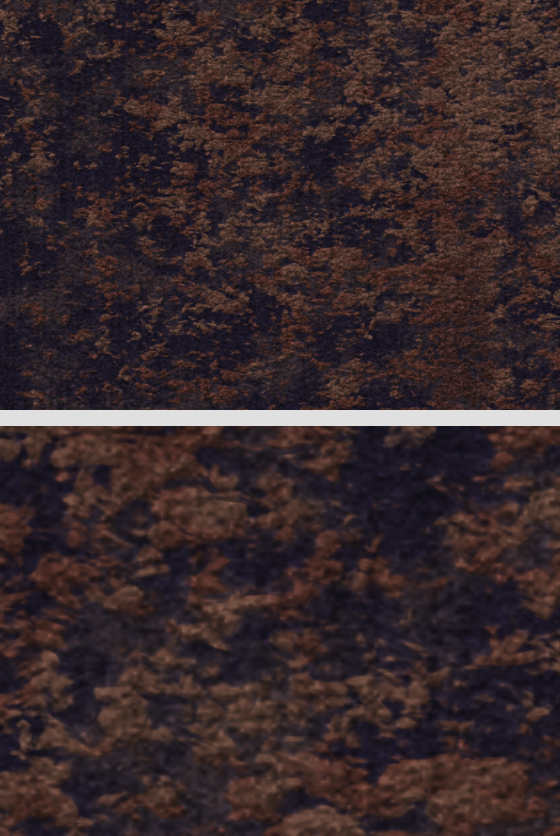
Top, the full canvas; bottom, a detail of the centre.
Give the GLSL for this texture, as a Shadertoy shader.

```glsl
// Corroded metal: small flakes of rust and ochre over a navy ground.
// A height field of layered and cellular noise is cut by a varying coverage,
// then lit from above and overlaid with vertical wear and fine grain.

#define FLAKES 30.0
#define SOFTNESS 0.075
#define RELIEF 2.4
#define GRAIN 0.85
#define WEAR 0.22
#define NAVY vec3(0.100, 0.083, 0.136)
#define SLATE vec3(0.182, 0.148, 0.166)
#define MAROON vec3(0.190, 0.122, 0.125)
#define RUST vec3(0.268, 0.155, 0.132)
#define OCHRE vec3(0.305, 0.213, 0.180)

float hash(vec2 p) {
    vec3 q = fract(p.xyx * vec3(0.1031, 0.1030, 0.0973));
    q += dot(q, q.yzx + 33.33);
    return fract((q.x + q.y) * q.z);
}

float noise(vec2 p) {
    vec2 cell = floor(p), f = fract(p);
    f = f * f * (3.0 - 2.0 * f);
    float low = mix(hash(cell), hash(cell + vec2(1, 0)), f.x);
    float high = mix(hash(cell + vec2(0, 1)), hash(cell + vec2(1, 1)), f.x);
    return mix(low, high, f.y);
}

// Rough layered noise, averaging one half
float layers(vec2 p) {
    float sum = 0.0, amp = 0.46;
    for (int i = 0; i < 4; i++) {
        sum += amp * noise(p);
        p = mat2(1.9, 0.5, -0.5, 1.9) * p + 17.3;
        amp *= 0.6;
    }
    return sum;
}

// Distance to the nearest scattered point
float cells(vec2 p) {
    vec2 cell = floor(p);
    float nearest = 2.0;
    for (int y = -1; y <= 1; y++)
    for (int x = -1; x <= 1; x++) {
        vec2 c = cell + vec2(x, y);
        vec2 point = c + vec2(hash(c), hash(c + 71.7));
        nearest = min(nearest, distance(p, point));
    }
    return nearest;
}

// Scalloped flakes, wider than tall
float flakeHeight(vec2 p) {
    vec2 q = p * vec2(1.0, 1.45) * FLAKES + 40.0;
    q += 0.4 * vec2(noise(q * 1.3), noise(q * 1.3 + 31.0));
    return 0.76 * layers(q) + 0.24 * (1.0 - cells(q * 1.7));
}

float band(float x, float from, float to) {
    return smoothstep(from - 0.015, from + 0.015, x)
         * (1.0 - smoothstep(to - 0.015, to + 0.015, x));
}

void mainImage(out vec4 fragColor, in vec2 fragCoord) {
    vec2 uv = fragCoord / iResolution.xy;
    vec2 p = fragCoord / iResolution.y;

    // Broad coverage: rustier to the right, in patches and vertical bands
    float x = uv.x + 0.025 * (noise(p * 9.0) - 0.5);
    float worn = band(x, 0.78, 0.88);
    float pitted = band(x, 0.89, 0.935) * (1.0 - smoothstep(0.5, 0.7, uv.y));
    float cover = 0.14 * (uv.x - 0.56);
    cover += 0.24 * (layers(p * vec2(5.0, 6.5) + 8.0) - 0.5);
    cover += 0.09 * (noise(vec2(p.x * 13.0, p.y * 1.2)) - 0.5);
    cover += 0.10 * worn - 0.12 * pitted;

    // Flakes and their relief
    float height = flakeHeight(p);
    float above = flakeHeight(p + vec2(-0.0015, 0.004));
    float rise = height + cover - 0.53;
    float flake = smoothstep(-SOFTNESS, SOFTNESS, rise);
    float light = 1.0 + RELIEF * clamp(height - above, -0.08, 0.08) * (0.4 + 0.6 * flake);

    // Ground and rust colours
    float haze = layers(p * vec2(9.0, 12.0) + 60.0);
    float tint = layers(p * vec2(14.0, 18.0) + 90.0) + 0.20 * (uv.y - 0.5);
    vec3 ground = mix(NAVY, SLATE, smoothstep(0.34, 0.74, haze + 0.8 * rise + 0.06));
    vec3 rust = mix(MAROON, RUST, smoothstep(-0.02, 0.12, rise));
    rust = mix(rust, OCHRE, smoothstep(0.42, 0.72, tint + 0.5 * rise));
    rust = mix(rust, MAROON, 0.65 * worn * (1.0 - smoothstep(0.1, 0.6, uv.y)));
    vec3 color = mix(ground, rust, flake) * light;

    // Vertical wear, fine grain and pale specks
    float streak = noise(vec2(p.x * 120.0, p.y * 4.0)) - 0.5;
    float grain = noise(p * vec2(140.0, 210.0)) - 0.5;
    float dust = noise(p * vec2(230.0, 260.0) + 5.0) - 0.5;
    color *= 1.0 + WEAR * streak + GRAIN * (0.5 * grain + 0.5 * dust);
    color += vec3(0.04, 0.036, 0.033) * smoothstep(0.28, 0.48, dust) * (0.4 + 0.6 * flake);

    fragColor = vec4(clamp(color, 0.0, 1.0), 1.0);
}
```
